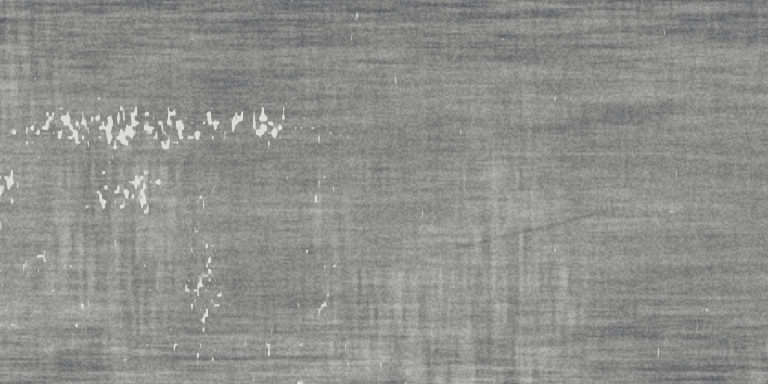
This texture is drawn by a Shadertoy shader. Its source:

```glsl
// Worn grey painted board: brushed streaks, pale vertical wear and flaked white patches.

const float BASE_GREY    = 0.553;
const float FLECK_GREY   = 0.86;
const vec3  COOL_TINT    = vec3(-0.003, -0.001, 0.006);
const vec3  WARM_TINT    = vec3(0.002, 0.002, -0.005);

const float CLOUD_AMOUNT  = 0.11;
const float STREAK_AMOUNT = 0.11;
const float FIBRE_AMOUNT  = 0.08;
const float BRUSH_AMOUNT  = 0.13;
const float GRAIN_AMOUNT  = 0.11;

// Cells per canvas height, across and up
const vec2 CLOUD_SCALE  = vec2(1.6, 5.0);
const vec2 STREAK_SCALE = vec2(5.0, 75.0);
const vec2 FIBRE_SCALE  = vec2(16.0, 170.0);
const vec2 BRUSH_SCALE  = vec2(95.0, 11.0);
const vec2 GRAIN_SCALE  = vec2(210.0);
const vec2 FLECK_SCALE  = vec2(130.0, 78.0);
const vec2 FLAKE_SCALE  = vec2(70.0, 20.0);

float hash(vec2 cell) {
    vec3 q = fract(cell.xyx * 0.1031);
    q += dot(q, q.yzx + 33.33);
    return fract((q.x + q.y) * q.z);
}

float noise(vec2 p) {
    vec2 cell = floor(p), f = fract(p);
    f = f * f * (3.0 - 2.0 * f);
    float low  = mix(hash(cell), hash(cell + vec2(1, 0)), f.x);
    float high = mix(hash(cell + vec2(0, 1)), hash(cell + vec2(1, 1)), f.x);
    return mix(low, high, f.y);
}

float fbm(vec2 p) {
    float sum = 0.0, weight = 0.533;
    for (int i = 0; i < 4; i++) {
        sum += weight * noise(p);
        p = p * 2.03 + 17.3;
        weight *= 0.5;
    }
    return sum;
}

// Soft bump of the given width around a centre
float bump(float x, float centre, float width) {
    float d = (x - centre) / width;
    return exp(-d * d);
}

// Signed variation around zero
float vary(vec2 p) { return noise(p) - 0.5; }

// How much white shows through: two level bands and hanging columns on the left
float wearCoverage(vec2 p) {
    float leftSide = smoothstep(1.15, 0.85, p.x);
    float patches  = smoothstep(0.25, 0.75, fbm(vec2(p.x * 6.0, p.y * 4.0) + 41.0));
    float upper = bump(p.y, 0.67, 0.055) * (0.3 + 0.95 * patches);
    float lower = 0.9 * bump(p.y, 0.50, 0.07) * patches;
    float columns = smoothstep(0.55, 0.9, noise(vec2(p.x * 13.0, p.y * 4.5) + 7.0));
    columns *= smoothstep(0.48, 0.36, p.y) * smoothstep(0.0, 0.4, p.x);
    float haze = 0.25 * patches * smoothstep(0.85, 0.6, p.y);
    return leftSide * clamp(max(max(upper, lower), max(0.85 * columns, haze)), 0.0, 1.0);
}

float flecks(vec2 p, float coverage) {
    float flake = 0.6 * noise(p * FLECK_SCALE) + 0.4 * noise(p * FLAKE_SCALE + 9.0);
    float edge = mix(0.87, 0.5, coverage);
    return smoothstep(edge, edge + 0.14, flake);
}

// Dark slanted smudge and a thin scratch on the right
float marks(vec2 p) {
    float wobble = 0.03 * vary(p * vec2(7.0, 20.0));
    float smudgeLine = 0.70 + 0.2 * (p.x - 1.6) + wobble;
    float smudge = bump(p.y, smudgeLine, 0.025) * bump(p.x, 1.63, 0.2);
    float scratchLine = 0.32 + 0.24 * (p.x - 1.05) + 0.4 * wobble;
    float scratch = bump(p.y, scratchLine, 0.006);
    scratch *= smoothstep(1.0, 1.2, p.x) * smoothstep(1.7, 1.5, p.x);
    return 0.07 * smudge + 0.06 * scratch;
}

void mainImage(out vec4 fragColor, in vec2 fragCoord) {
    vec2 p = fragCoord / iResolution.y;
    float width = iResolution.x / iResolution.y;

    // Level brush marks, strongest near the top and bottom
    float rim = smoothstep(0.72, 1.0, p.y) + smoothstep(0.3, 0.0, p.y);
    float grey = BASE_GREY + CLOUD_AMOUNT * (fbm(p * CLOUD_SCALE) - 0.5);
    grey += STREAK_AMOUNT * (0.55 + 0.75 * rim) * vary(p * STREAK_SCALE);
    grey += FIBRE_AMOUNT * (0.8 + 0.5 * rim) * vary(p * FIBRE_SCALE + 5.0);

    // Pale upright strokes in loose patches
    float strokePatch = smoothstep(0.35, 0.7, fbm(p * vec2(3.0, 2.5) + 23.0));
    float stroke = 0.65 * vary(p * BRUSH_SCALE) + 0.35 * vary(p * vec2(30.0, 4.0) + 3.0);
    grey += BRUSH_AMOUNT * (0.35 + 1.1 * strokePatch) * stroke + 0.02 * (strokePatch - 0.5);
    grey += GRAIN_AMOUNT * vary(p * GRAIN_SCALE);

    // Broad shading
    grey += 0.018 * bump(p.x, 1.25, 0.4) * bump(p.y, 0.45, 0.4);
    grey -= 0.045 * smoothstep(0.85, 1.0, p.y);
    grey -= 0.035 * smoothstep(0.3, 0.08, p.y) * smoothstep(0.6, 0.85, p.x / width);
    grey -= marks(p);

    // Flaked white
    float coverage = wearCoverage(p);
    grey += 0.025 * coverage;
    grey = mix(grey, FLECK_GREY, flecks(p, coverage));

    vec3 tint = mix(COOL_TINT, WARM_TINT, smoothstep(0.45, 0.54, grey));
    fragColor = vec4(clamp(grey + tint, 0.0, 1.0), 1.0);
}
```
